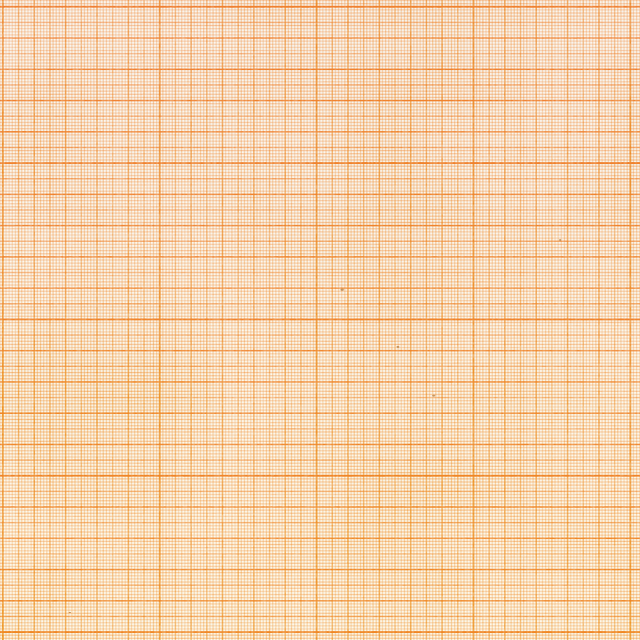
Reproduce this pattern procedurally as a WebGL 2 fragment shader.

```glsl
#version 300 es
precision highp float;
// Orange millimetre graph paper with uneven ink, fibre grain and a few specks.
uniform vec2 u_resolution;
out vec4 fragColor;

float hash(vec2 p) {
    vec3 q = fract(vec3(p.xyx) * 0.1031);
    q += dot(q, q.yzx + 33.33);
    return fract((q.x + q.y) * q.z);
}

float noise(vec2 p) {
    vec2 i = floor(p), f = fract(p);
    f = f * f * (3.0 - 2.0 * f);
    return mix(mix(hash(i), hash(i + vec2(1, 0)), f.x),
               mix(hash(i + vec2(0, 1)), hash(i + vec2(1, 1)), f.x), f.y);
}

// Box-filtered coverage of lines repeated every period, all in millimetres
float lines(float pos, float period, float width, float blur) {
    float d = abs(pos - period * round(pos / period));
    float h = 0.5 * blur, w = 0.5 * width;
    return max(0.0, min(d + h, w) - max(d - h, -w)) / blur;
}

// Ink along one axis: 1 mm, 5 mm, 10 mm and 50 mm rulings
float ruling(float pos, float blur, float cmInk, float seed) {
    float mm = round(pos);
    float vary = 0.8 + 0.4 * hash(vec2(mm + 300.0, seed));
    float fine = lines(pos, 1.0, 0.40, blur) * 0.34 * vary;
    float halfCm = lines(pos, 5.0, 0.45, blur) * 0.58 * vary;
    float cm = lines(pos, 10.0, 0.48, blur) * cmInk * (0.75 + 0.25 * vary);
    float heavy = lines(pos, 50.0, 0.58, blur) * (cmInk + 0.12);
    return max(max(fine, halfCm), max(cm, heavy));
}

void main() {
    vec2 uv = gl_FragCoord.xy / u_resolution;
    vec2 scale = vec2(204.0, 204.7);
    vec2 mm = (uv - vec2(0.0045, 0.0124)) * scale;
    vec2 blur = 1.1 * scale / u_resolution;

    // Paper with soft blotches and fibre grain
    float blotch = noise(uv * 5.0 + 3.0) * 0.6 + noise(uv * 13.0) * 0.4;
    float grain = noise(uv * 330.0) - 0.5;
    vec3 color = mix(vec3(0.985, 0.965, 0.915), vec3(0.975, 0.955, 0.93),
                     smoothstep(0.1, 0.9, uv.y));
    color += 0.015 * (blotch - 0.5) + 0.025 * grain;

    // Ink strength drifts over the sheet and breaks up in the grain
    float wear = 1.0 + 0.25 * (0.5 - blotch) + 0.4 * grain;
    float bands = 0.9 + 0.2 * noise(vec2(uv.x * 3.0, uv.y * 55.0));
    float vertical = ruling(mm.x, blur.x, 0.74, 1.0) * wear;
    float horizontal = ruling(mm.y, blur.y, 0.86, 7.0) * wear * bands;

    // Redder ink toward the top, yellower toward the bottom
    float warmth = clamp(uv.y * 0.7 + 0.5 * (blotch - 0.3), 0.0, 1.0);
    vec3 verticalInk = mix(vec3(0.93, 0.62, 0.17), vec3(0.92, 0.56, 0.21), warmth);
    vec3 horizontalInk = mix(vec3(0.94, 0.53, 0.13), vec3(0.94, 0.49, 0.20), warmth);
    color = mix(color, verticalInk, clamp(vertical, 0.0, 1.0));
    color = mix(color, horizontalInk, clamp(horizontal, 0.0, 1.0));

    // Scattered brown specks
    for (float i = 0.0; i < 5.0; i++) {
        vec2 center = vec2(hash(vec2(i, 4.0)), hash(vec2(i, 19.0)));
        float radius = 0.0012 + 0.0016 * hash(vec2(i, 31.0));
        float d = length((uv - center) * vec2(0.8, 1.2));
        color = mix(color, vec3(0.66, 0.42, 0.16),
                    0.65 * (1.0 - smoothstep(0.4 * radius, 1.4 * radius, d)));
    }
    fragColor = vec4(clamp(color, 0.0, 1.0), 1.0);
}
```
